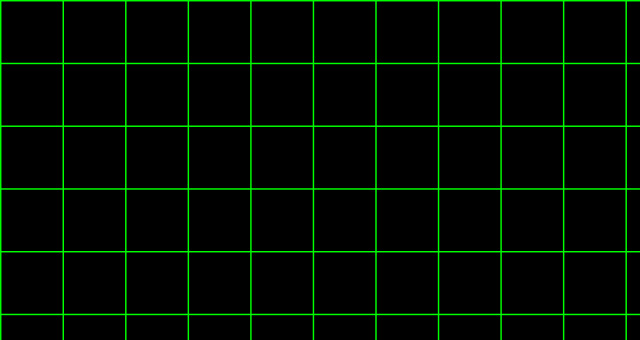
Write a Shadertoy shader that draws this pattern.

```glsl
// Thin bright green grid lines on black, counted from the top left corner.

const vec2 CELLS = vec2(10.2326, 5.4186);   // cells across and down the canvas
const float LINE_WIDTH = 1.0 / 43.0;        // line width as a share of a cell
const vec3 LINE_COLOR = vec3(0.0, 1.0, 0.0);
const vec3 BACKGROUND = vec3(0.0);

// Total line width lying between zero and p, per axis
vec2 lineIntegral(vec2 p) {
    return floor(p) * LINE_WIDTH + min(fract(p), LINE_WIDTH);
}

// Exact box-filtered line coverage of a footprint centred on p
vec2 lineCoverage(vec2 p, vec2 footprint) {
    vec2 a = p - 0.5 * footprint;
    vec2 b = p + 0.5 * footprint;
    return clamp((lineIntegral(b) - lineIntegral(a)) / footprint, 0.0, 1.0);
}

void mainImage(out vec4 fragColor, in vec2 fragCoord) {
    // Cell coordinates, with y running down from the top edge
    vec2 uv = fragCoord / iResolution.xy;
    vec2 p = vec2(uv.x, 1.0 - uv.y) * CELLS;
    vec2 footprint = CELLS / iResolution.xy;

    // Union of the vertical and horizontal lines
    vec2 lines = lineCoverage(p, footprint);
    float grid = 1.0 - (1.0 - lines.x) * (1.0 - lines.y);

    fragColor = vec4(mix(BACKGROUND, LINE_COLOR, grid), 1.0);
}
```
